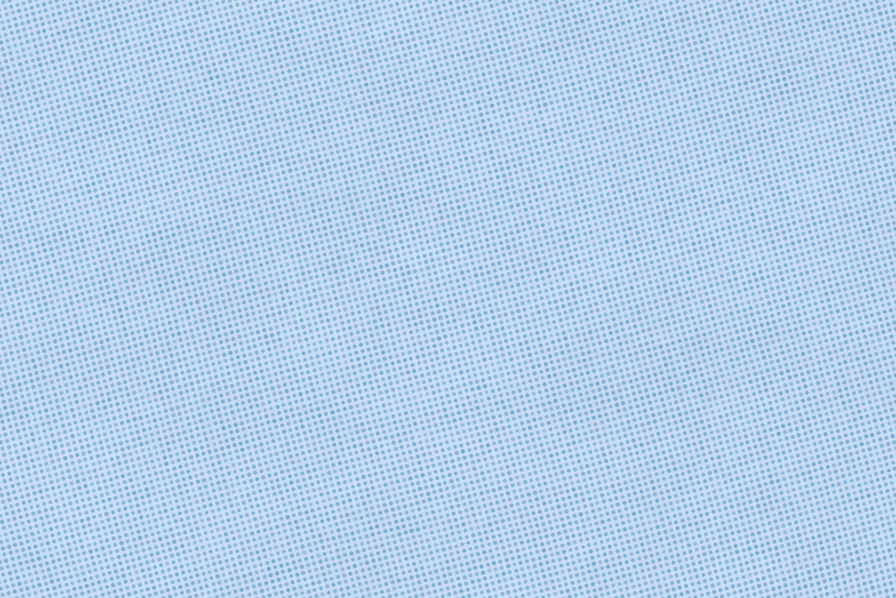
Reproduce this texture procedurally as a Shadertoy shader.

```glsl
const float HOLES_PER_HEIGHT = 93.0;
const float WEAVE_ANGLE = 0.26;
const vec3 YARN_PALE = vec3(0.815, 0.875, 0.965);
const vec3 YARN_BLUE = vec3(0.72, 0.86, 0.96);
const vec3 YARN_SHADE = vec3(0.74, 0.82, 0.93);
const vec3 HOLE_BLUE = vec3(0.43, 0.66, 0.80);
const vec3 HOLE_GREY = vec3(0.55, 0.68, 0.79);

float hash(vec2 p) {
    vec3 q = fract(vec3(p.xyx) * 0.1031);
    q += dot(q, q.yzx + 33.33);
    return fract((q.x + q.y) * q.z);
}

mat2 rotation(float angle) {
    float c = cos(angle), s = sin(angle);
    return mat2(c, -s, s, c);
}

// Layered sines, about -1 to 1
float mottle(vec2 p) {
    float sum = 0.0, gain = 0.5;
    for (int i = 0; i < 4; i++) {
        sum += gain * sin(p.x + 1.7 * sin(p.y * 0.8)) * cos(p.y + 1.3 * sin(p.x * 0.7));
        p = rotation(0.9) * p * 1.9 + 3.1;
        gain *= 0.6;
    }
    return sum;
}

// Uneven thickness of one thread along its length
float slub(float thread, float along, float seed) {
    float phase = 6.2832 * hash(vec2(thread, seed));
    return 0.6 * sin(along * 0.13 + phase) + 0.4 * sin(along * 0.31 + 2.0 * phase);
}

// Soft coverage of the gap between four threads
float holeMask(vec2 local, vec2 cell, float thickness, float blur) {
    vec2 jitter = 0.08 * (vec2(hash(cell + 7.0), hash(cell + 19.0)) - 0.5);
    float radius = 0.29 + 0.05 * (hash(cell + 41.0) - 0.5) - 0.012 * thickness;
    return 1.0 - smoothstep(radius - blur, radius + blur, length(local - jitter));
}

// Pale crossings, bluer spans and shaded flanks of the threads
vec3 yarnColor(vec2 local, vec2 cell, float tone) {
    float parity = mod(cell.x + cell.y, 2.0);
    vec2 span = 0.5 + 0.5 * cos(6.2832 * local);
    float blueSide = mix(span.x, span.y, 0.25 + 0.5 * parity);
    vec3 color = mix(YARN_PALE, YARN_BLUE, 0.85 * blueSide);
    float fiber = hash(cell + 83.0);
    return mix(color, YARN_SHADE, clamp(0.3 * fiber + 0.1 * tone, 0.0, 1.0));
}

void mainImage(out vec4 fragColor, in vec2 fragCoord) {
    vec2 canvas = fragCoord / iResolution.y;
    vec2 weave = rotation(WEAVE_ANGLE) * canvas * HOLES_PER_HEIGHT;

    // Slight waviness of the cloth
    weave += 0.15 * vec2(sin(weave.y * 0.09), sin(weave.x * 0.07 + 1.0));
    vec2 cell = floor(weave);
    vec2 local = fract(weave) - 0.5;

    float blur = max(0.17, 0.6 * HOLES_PER_HEIGHT / iResolution.y);
    float thickness = slub(cell.y, cell.x, 3.0) + slub(cell.x, cell.y, 11.0);
    float tone = mottle(weave * vec2(0.06, 0.14));

    // Gaps differ in depth and tint
    float depth = 0.87 + 0.32 * (hash(cell + 59.0) - 0.5) - 0.03 * thickness + 0.04 * tone;
    float hole = holeMask(local, cell, thickness, blur) * clamp(depth, 0.0, 1.0);
    vec3 holeColor = mix(HOLE_BLUE, HOLE_GREY, hash(cell + 71.0));
    vec3 color = mix(yarnColor(local, cell, tone), holeColor, hole);

    // Broad soft unevenness of the light
    color *= 1.0 + 0.009 * mottle(canvas * 4.0 + 2.0) - 0.006 * tone;
    fragColor = vec4(clamp(color, 0.0, 1.0), 1.0);
}
```
